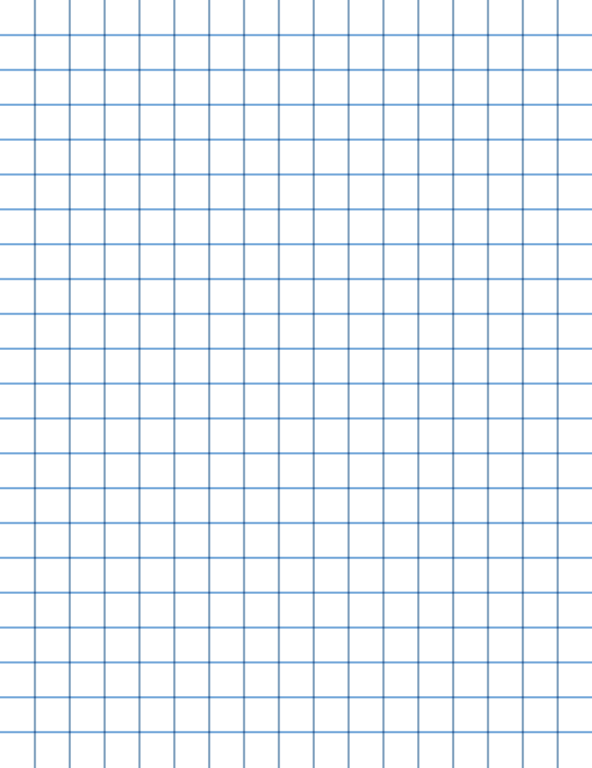
A Shadertoy shader for this pattern:

```glsl
// Share of a ruled line seen through a soft box filter
vec2 lineCoverage(vec2 dist, float width, float blur) {
    return clamp((0.5 * (width + blur) - dist) / blur, 0.0, min(1.0, width / blur));
}

void mainImage(out vec4 fragColor, in vec2 fragCoord) {
    // Canvas heights, measured from the top left corner
    vec2 p = vec2(fragCoord.x, iResolution.y - fragCoord.y) / iResolution.y;
    p -= vec2(0.0001, 0.0003);

    // Nearest rule on each axis; the page borders stay bare
    float cell = 0.04538;
    vec2 rule = clamp(floor(p / cell + 0.5), vec2(1.0), vec2(16.0, 21.0));
    vec2 dist = abs(p - rule * cell);

    float blur = max(0.0027, 1.2 / iResolution.y);
    vec2 ink = lineCoverage(dist, 0.0018, blur);

    // Greyer vertical and brighter horizontal inks multiply at crossings
    vec3 vertical = mix(vec3(1.0), vec3(0.22, 0.42, 0.60), ink.x);
    vec3 horizontal = mix(vec3(1.0), vec3(0.16, 0.47, 0.77), ink.y);
    fragColor = vec4(vertical * horizontal, 1.0);
}
```
